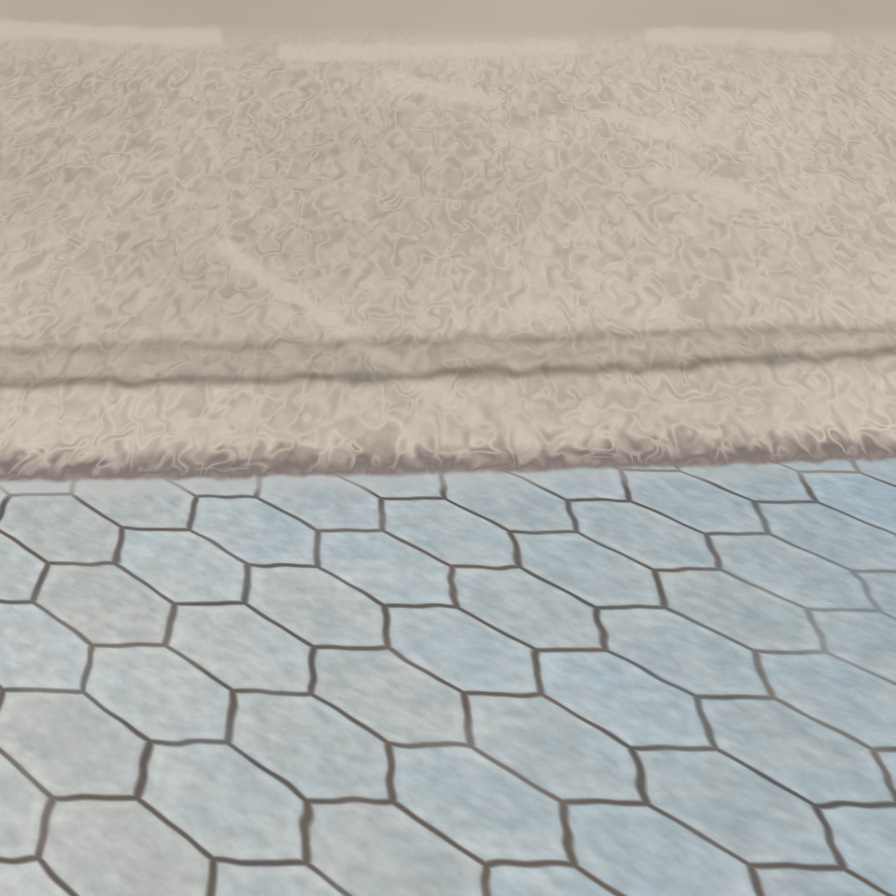
This texture is drawn by a WebGL 2 fragment shader. Its source:

```glsl
#version 300 es
precision highp float;
uniform vec2 u_resolution;
out vec4 fragColor;

const vec3 SAND_LIGHT = vec3(0.82, 0.775, 0.715);
const vec3 SAND_DARK = vec3(0.635, 0.59, 0.535);
const vec3 SAND_SMOOTH = vec3(0.705, 0.66, 0.615);
const vec3 STREAK = vec3(0.81, 0.765, 0.70);
const vec3 SHADOW = vec3(0.43, 0.385, 0.385);
const vec3 TILE_WARM = vec3(0.745, 0.755, 0.74);
const vec3 TILE_BLUE = vec3(0.625, 0.685, 0.715);
const vec3 JOINT = vec3(0.36, 0.355, 0.35);
const vec3 CEMENT = vec3(0.74, 0.745, 0.735);

// Pale worn marks: start and end of each segment
const vec4 MARKS[7] = vec4[7](
  vec4(0.00, 0.968, 0.24, 0.958), vec4(0.32, 0.938, 0.64, 0.948),
  vec4(0.73, 0.962, 0.92, 0.953), vec4(0.43, 0.908, 0.55, 0.888),
  vec4(0.68, 0.872, 0.77, 0.850), vec4(0.73, 0.805, 0.84, 0.778),
  vec4(0.25, 0.725, 0.53, 0.530));

float hash(vec2 p) {
  vec3 q = fract(p.xyx * 0.1031);
  q += dot(q, q.yzx + 33.33);
  return fract((q.x + q.y) * q.z);
}

float noise(vec2 p) {
  vec2 i = floor(p), f = fract(p);
  f = f * f * (3.0 - 2.0 * f);
  return mix(mix(hash(i), hash(i + vec2(1, 0)), f.x),
             mix(hash(i + vec2(0, 1)), hash(i + vec2(1, 1)), f.x), f.y);
}

float fbm(vec2 p) {
  float sum = 0.0, amp = 0.5;
  for (int i = 0; i < 4; i++) {
    sum += amp * noise(p);
    p = mat2(1.6, 1.2, -1.2, 1.6) * p + 7.3;
    amp *= 0.5;
  }
  return sum / 0.9375;
}

float segmentDistance(vec2 p, vec2 a, vec2 b) {
  vec2 d = b - a;
  return length(p - a - d * clamp(dot(p - a, d) / dot(d, d), 0.0, 1.0));
}

// Soft line around a height
float band(float y, float centre, float width) {
  float t = (y - centre) / width;
  return exp(-t * t);
}

// Distance to the joint in x, cell centre in yz
vec3 hexCell(vec2 p) {
  vec2 s = vec2(1.7320508, 1.0);
  vec2 a = mod(p + 0.5 * s, s) - 0.5 * s;
  vec2 b = mod(p, s) - 0.5 * s;
  vec2 q = dot(a, a) < dot(b, b) ? a : b;
  vec2 k = abs(q);
  return vec3(0.5 - max(k.y, dot(k, vec2(0.8660254, 0.5))), p - q);
}

vec3 paving(vec2 uv, float depth, float edge) {
  // Ground plane in perspective
  float row = 24.07 / depth - 21.1;
  float column = (uv.x - 0.5) / (0.2255 * depth) + 0.258 + 0.1865 * row;
  vec2 ground = vec2(1.7320508 * column, 0.5 * row);
  vec2 wobble = vec2(noise(ground * 6.0), noise(ground * 6.0 + 40.0)) - 0.5;
  vec3 cell = hexCell(ground + 0.035 * wobble);
  float tone = hash(floor(cell.yz * 4.0 + 0.5) + 80.0);

  // Stone: warm at left, blue at right and near the kerb
  float far = smoothstep(0.33, 0.46, uv.y);
  float blue = 0.08 + 0.75 * uv.x + 0.2 * far + 0.4 * (tone - 0.5);
  blue += 0.7 * (fbm(ground * 3.5) - 0.5);
  vec3 color = mix(TILE_WARM, TILE_BLUE, clamp(blue, 0.0, 1.1));
  color += 0.05 * (tone - 0.5) + 0.13 * (fbm(ground * 11.0) - 0.5);
  color += 0.025 * band(cell.x, 0.075, 0.035);

  // Joints fade where dust fills them
  float dust = smoothstep(0.72, 0.95, uv.x) * band(uv.y, 0.31, 0.12);
  float strength = (0.72 + 0.4 * noise(ground * 2.3)) * (1.0 - 0.6 * dust);
  float line = 1.0 - smoothstep(0.006, 0.042, cell.x);
  vec3 joint = JOINT + vec3(0.07, 0.03, 0.0) * noise(ground * 1.7 + 9.0);
  color = mix(color, joint, line * min(strength, 1.0));
  float cement = smoothstep(edge - 0.025, edge - 0.008, uv.y);
  return mix(color, CEMENT, cement * (0.75 - 0.45 * uv.x));
}

vec3 gravel(vec2 uv, float depth, float edge) {
  // Curled grains, finer with distance
  vec2 g = 82.0 * vec2((uv.x - 0.5) / (depth + 0.2), log(depth + 0.2));
  vec2 warp = vec2(noise(g * 0.8), noise(g * 0.8 + 31.0)) - 0.5;
  float curl = 1.0 - abs(2.0 * noise(g + 2.2 * warp) - 1.0);
  float grain = 0.55 * curl + 0.45 * fbm(g * 1.3 + warp) - 0.56;
  float rough = smoothstep(0.99, 0.90, uv.y);
  float patches = fbm(uv * vec2(5.0, 9.0)) - 0.5;
  float shade = length((uv - vec2(0.24, 0.78)) * vec2(1.2, 2.4));
  float light = 0.42 + 0.2 * smoothstep(0.1, 0.75, shade) + 0.45 * patches;
  light += 0.12 * smoothstep(0.60, 0.56, uv.y) + grain * 0.85 * rough;
  vec3 color = mix(SAND_DARK, SAND_LIGHT, clamp(light, 0.0, 1.15));

  // Smooth far strip and worn marks
  float top = smoothstep(0.955, 0.975, uv.y + 0.02 * patches);
  color = mix(color, SAND_SMOOTH + 0.06 * patches, 0.85 * top);
  for (int i = 0; i < 7; i++) {
    float d = segmentDistance(uv, MARKS[i].xy, MARKS[i].zw);
    d += 0.016 * (fbm(uv * vec2(30.0, 70.0)) - 0.5);
    color = mix(color, STREAK, 0.65 * smoothstep(0.014, 0.004, d));
  }

  // Two shallow ridges
  float ragged = uv.y + 0.008 * (noise(g * 0.45) - 0.5);
  float lower = 0.573 + 0.034 * uv.x * uv.x;
  float upper = 0.609 + 0.026 * uv.x;
  color *= 1.0 - 0.24 * band(ragged, lower, 0.006);
  color *= 1.0 - 0.13 * band(ragged, upper, 0.006);
  color *= 1.0 - 0.06 * smoothstep(lower, lower + 0.005, uv.y)
                      * smoothstep(upper, upper - 0.005, uv.y);

  // Ragged shadow along the kerb
  float rise = uv.y - edge + 0.03 * grain;
  color = mix(color, SHADOW, 0.42 * smoothstep(0.045, 0.012, rise));
  return mix(color, SHADOW, 0.55 * band(rise, 0.007, 0.009));
}

void main() {
  vec2 uv = gl_FragCoord.xy / u_resolution;
  float depth = 1.3659 - uv.y - 0.01 * (uv.x - 0.5);
  float edge = 0.462 + 0.012 * uv.x + 0.013 * uv.x * uv.x;
  float kerb = edge + 0.007 * (fbm(uv * 45.0) - 0.5);
  float above = smoothstep(kerb - 0.003, kerb + 0.004, uv.y);
  vec3 color = mix(paving(uv, depth, edge), gravel(uv, depth, edge), above);
  fragColor = vec4(clamp(color, 0.0, 1.0), 1.0);
}
```
